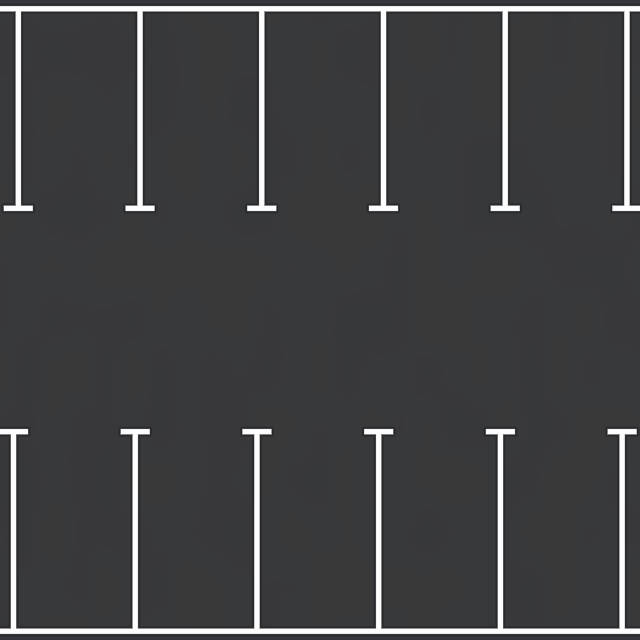
A three.js fragment shader for this pattern:

```glsl
#define BAY_PITCH 0.1902
#define TOP_OFFSET 0.0286
#define BOTTOM_OFFSET 0.0211
#define KERB_Y 0.0137
#define CAP_Y 0.3255
#define LINE_HALF 0.0043
#define CAP_HALF 0.0228
#define EDGE_SOFT 0.0012
#define ASPHALT vec3(0.220, 0.222, 0.228)
#define VERGE vec3(0.205, 0.210, 0.235)
#define RIM vec3(0.140, 0.148, 0.160)
#define PAINT vec3(0.992)

varying vec2 vUv;

float hash(vec2 p) {
  return fract(sin(dot(p, vec2(127.1, 311.7))) * 4375.85);
}

float noise(vec2 p) {
  vec2 cell = floor(p);
  vec2 f = fract(p);
  f = f * f * (3.0 - 2.0 * f);
  return mix(mix(hash(cell), hash(cell + vec2(1.0, 0.0)), f.x),
             mix(hash(cell + vec2(0.0, 1.0)), hash(cell + 1.0), f.x), f.y);
}

float boxDistance(vec2 p, vec2 halfSize) {
  vec2 d = abs(p) - halfSize;
  return length(max(d, 0.0)) + min(max(d.x, d.y), 0.0);
}

// One row of bays: kerb line, repeated dividers and their end caps
float bayRowDistance(vec2 p, float offset) {
  float x = mod(p.x - offset + 0.5 * BAY_PITCH, BAY_PITCH) - 0.5 * BAY_PITCH;
  float kerb = abs(p.y - KERB_Y) - LINE_HALF;
  float divider = boxDistance(vec2(x, p.y - 0.5 * (KERB_Y + CAP_Y)),
                              vec2(LINE_HALF, 0.5 * (CAP_Y - KERB_Y)));
  float cap = boxDistance(vec2(x, p.y - CAP_Y), vec2(CAP_HALF, LINE_HALF));
  return min(kerb, min(divider, cap));
}

void main() {
  // The upper row mirrors the lower one, shifted sideways
  bool upper = vUv.y > 0.5;
  vec2 p = vec2(vUv.x, upper ? 1.0 - vUv.y : vUv.y);
  float d = bayRowDistance(p, upper ? TOP_OFFSET : BOTTOM_OFFSET);

  // Asphalt with faint mottling and a cooler strip beyond the kerb
  float mottle = noise(vUv * vec2(24.0, 12.0)) - 0.5;
  vec3 color = ASPHALT + mottle * vec3(0.008, 0.004, 0.002);
  color = mix(VERGE, color, smoothstep(KERB_Y - EDGE_SOFT, KERB_Y + EDGE_SOFT, p.y));

  // Dark rim around the paint, then the paint itself
  color = mix(color, RIM, 0.9 * (1.0 - smoothstep(0.0015, 0.0048, d)));
  color = mix(color, PAINT, 1.0 - smoothstep(-EDGE_SOFT, EDGE_SOFT, d));
  gl_FragColor = vec4(color, 1.0);
}
```
